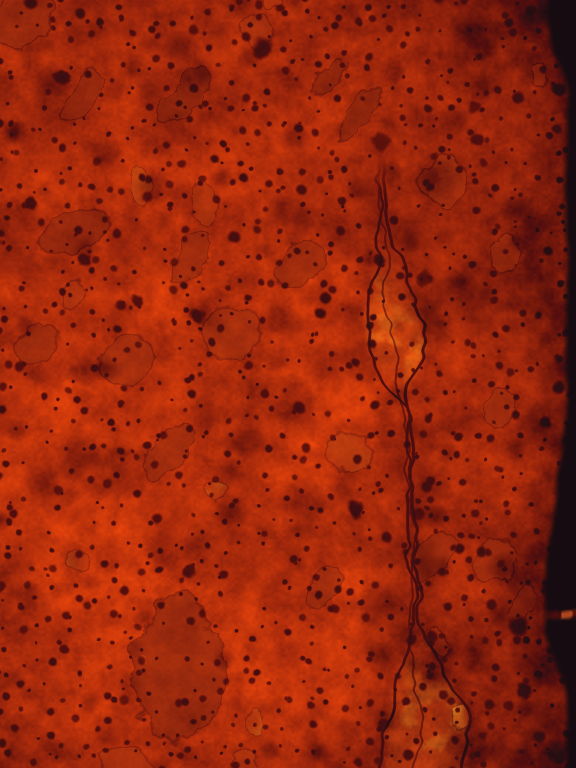
Reproduce this texture procedurally as a WebGL 1 fragment shader.

```glsl
precision highp float;
// Backlit amber-red resin slab with dark specks, pale flakes, a branching crack and a black right rim.
uniform vec2 u_resolution;

float hash(vec2 p) {
  return fract(sin(dot(p, vec2(127.1, 311.7))) * 43758.5453);
}

vec2 hash2(vec2 p) {
  return vec2(hash(p), hash(p + 41.3));
}

float noise(vec2 p) {
  vec2 i = floor(p), f = fract(p);
  f = f * f * (3.0 - 2.0 * f);
  return mix(mix(hash(i), hash(i + vec2(1.0, 0.0)), f.x),
             mix(hash(i + vec2(0.0, 1.0)), hash(i + 1.0), f.x), f.y);
}

float fbm(vec2 p) {
  float sum = 0.0, amp = 0.5;
  for (int i = 0; i < 5; i++) {
    sum += amp * noise(p);
    p = mat2(1.6, 1.2, -1.2, 1.6) * p + 7.7;
    amp *= 0.5;
  }
  return sum;
}

// Scattered round specks; softness is a fraction of each radius.
float specks(vec2 p, float cell, float density, vec2 radii, float softness, float seed) {
  vec2 g = p / cell, home = floor(g);
  float cover = 0.0;
  for (int y = -1; y <= 1; y++) {
    for (int x = -1; x <= 1; x++) {
      vec2 id = home + vec2(float(x), float(y));
      vec2 rnd = hash2(id + seed);
      float present = step(hash(id + seed + 9.1), density);
      float size = hash(id + seed + 17.7);
      float r = mix(radii.x, radii.y, size * size);
      float d = length(g - id - rnd) * cell;
      float blot = 1.0 - smoothstep(r * (1.0 - softness), r * (1.0 + softness), d);
      cover = max(cover, present * blot * mix(0.65, 1.0, hash(id + seed + 3.3)));
    }
  }
  return cover;
}

// Nearest irregular flake: x is signed distance, y its random shade.
vec2 flakes(vec2 p, float cell, float density) {
  vec2 g = p / cell, home = floor(g), best = vec2(1.0, 0.0);
  for (int y = -1; y <= 1; y++) {
    for (int x = -1; x <= 1; x++) {
      vec2 id = home + vec2(float(x), float(y));
      vec2 d = (g - id - hash2(id + 60.0)) * cell;
      float shade = hash(id + 71.0);
      d.x += d.y * (shade - 0.7);
      d.x *= mix(0.8, 1.8, hash(id + 83.0));
      float dist = length(d) - mix(0.014, 0.036, hash(id + 95.0));
      if (hash(id + 99.0) < density && dist < best.x) best = vec2(dist, shade);
    }
  }
  return best;
}

float band(float d, float halfWidth, float blur) {
  return 1.0 - smoothstep(halfWidth - blur, halfWidth + blur, abs(d));
}

float strand(vec2 p, float center, float seed, float width, float blur) {
  float wiggle = 0.020 * (noise(vec2(p.y * 26.0, seed)) - 0.5)
               + 0.007 * (noise(vec2(p.y * 90.0, seed + 5.0)) - 0.5);
  return band(p.x - center - wiggle, width, blur);
}

// Tone is the red level; green and blue follow the amber ramp.
vec3 amber(float tone) {
  float lift = max(tone - 0.33, 0.0);
  return vec3(tone, 0.055 + 0.29 * lift + 0.13 * lift * lift,
              mix(0.072, 0.045, smoothstep(0.15, 0.42, tone)));
}

void main() {
  vec2 p = gl_FragCoord.xy / u_resolution.y;
  p.x *= 0.75 * u_resolution.y / u_resolution.x;
  float aa = 0.8 / u_resolution.y;
  vec2 warp = vec2(fbm(p * 45.0), fbm(p * 45.0 + 31.0)) - 0.5;

  // Glowing, mottled body
  float glow = 1.0 - smoothstep(0.05, 0.75, length((p - vec2(0.24, 0.38)) * vec2(1.0, 0.85)));
  float tone = 0.55 + 0.19 * glow;
  tone += 0.34 * (fbm(p * 13.0) - 0.48) + 0.30 * (fbm(p * 52.0 + 9.0) - 0.48);
  tone += 0.07 * (noise(p * 260.0) - 0.5);
  tone -= 0.05 * smoothstep(0.5, 0.66, p.x);
  float gold = 0.0;

  // Flakes with thin outlines, and one large dim flake at lower left
  vec2 flake = flakes(p + warp * 0.025, 0.115, 0.48);
  vec2 q = p + warp * 0.035 - vec2(0.232, 0.13);
  float bigFlake = (length(q / vec2(0.058, 0.095)) - 1.0) * 0.06;
  if (bigFlake < flake.x) flake = vec2(bigFlake, 0.1);
  float inside = 1.0 - smoothstep(-0.002, 0.002, flake.x);
  tone = mix(tone, 0.50 + 0.16 * flake.y + 0.35 * (tone - 0.6), inside * 0.75);
  tone -= 0.13 * band(flake.x, 0.0012, aa);
  gold += inside * (0.15 + 0.75 * smoothstep(0.72, 0.95, flake.y) * smoothstep(0.4, 0.65, fbm(p * 34.0)));

  // Crack: two strands that part into a lens above and a fork below
  float axis = mix(0.540, 0.495, smoothstep(0.30, 0.78, p.y)) + 0.015 * (1.0 - smoothstep(0.05, 0.2, p.y));
  float lens = smoothstep(0.47, 0.55, p.y) * (1.0 - smoothstep(0.55, 0.73, p.y));
  float fork = 1.0 - smoothstep(0.04, 0.21, p.y);
  float gap = 0.004 + 0.033 * lens + 0.050 * fork;
  float extent = 1.0 - smoothstep(0.74, 0.80, p.y);
  float hollow = band(p.x - axis, gap, 0.008) * max(lens, fork) * extent;
  tone -= 0.10 * band(p.x - axis, gap + 0.02, 0.03) * extent;
  tone += 0.10 * hollow;
  gold += hollow * (0.25 + 0.7 * smoothstep(0.5, 0.7, fbm(p * 30.0 + 4.0)));
  float lines = max(strand(p, axis - gap, 1.5, 0.0018, aa), strand(p, axis + gap, 2.5, 0.0020, aa));
  lines = max(lines, 0.7 * strand(p, axis - 0.2 * gap, 3.5, 0.0013, aa));
  tone = mix(tone, 0.20, 0.78 * lines * extent);

  // Specks: blurred deep ones, fine ones, larger ones and ragged clots
  vec2 s = p + warp * 0.006;
  tone -= 0.17 * specks(s, 0.062, 0.55, vec2(0.010, 0.024), 0.8, 5.0);
  float dots = specks(s, 0.0215, 0.58, vec2(0.0020, 0.0052), 0.45, 11.0);
  dots = max(dots, specks(s, 0.040, 0.36, vec2(0.0042, 0.0075), 0.4, 23.0));
  dots = max(dots, specks(p + warp * 0.016, 0.12, 0.32, vec2(0.008, 0.014), 0.35, 37.0));
  tone = mix(tone, 0.17, dots * 0.88);

  // Black rim on the right, broken by a narrow glowing slit
  float rim = 0.738 - 0.024 * smoothstep(0.88, 0.95, p.y) + 0.010 * (fbm(vec2(p.y * 18.0, 2.0)) - 0.5);
  rim -= 0.030 * (1.0 - smoothstep(0.22, 0.48, p.y)) * smoothstep(0.08, 0.19, p.y);
  float slit = band(p.y - 0.198 - 0.004 * noise(p * 60.0), 0.005, 0.004) * smoothstep(0.700, 0.725, p.x);
  tone -= 0.13 * smoothstep(rim - 0.07, rim, p.x);
  float dark = smoothstep(rim - 0.006, rim + 0.006, p.x) * (1.0 - 0.8 * slit);

  vec3 color = amber(clamp(tone, 0.14, 0.96));
  color += vec3(0.10, 0.17, 0.035) * gold * (1.0 - dots) * smoothstep(0.25, 0.7, tone);
  color = mix(color, vec3(0.085, 0.045, 0.065), dark);
  color += vec3(0.40, 0.22, 0.06) * slit * smoothstep(0.4, 0.6, noise(p * 80.0));
  gl_FragColor = vec4(color, 1.0);
}
```
